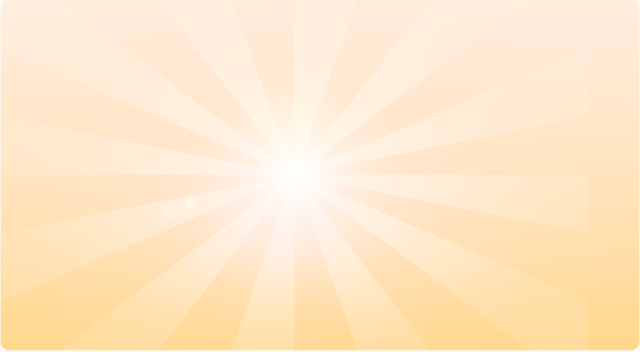
Write a WebGL 2 fragment shader that draws this background.

```glsl
#version 300 es
precision highp float;
// Warm sunburst: pale rays around a white glow on a peach-to-gold gradient, in a rounded card.
uniform vec2 u_resolution;
out vec4 fragColor;

// Gaussian falloff with separate horizontal and vertical radii
float glow(vec2 p, vec2 radius) {
  vec2 q = p / radius;
  return exp(-dot(q, q));
}

float roundedBox(vec2 p, vec2 halfSize, float radius) {
  vec2 q = abs(p) - halfSize + radius;
  return length(max(q, 0.0)) + min(max(q.x, q.y), 0.0) - radius;
}

// Twelve light sectors, evenly spaced in a vertically squashed space
float sunRays(vec2 p, float pixel) {
  vec2 q = vec2(p.x, p.y / 0.745);
  float edge = sin(12.0 * atan(-q.y, q.x)) * length(q) / 12.0;
  return smoothstep(-pixel, pixel, edge);
}

float softDisc(vec2 p, float radius, float blur) {
  return 1.0 - smoothstep(radius - blur, radius + blur, length(p));
}

void main() {
  float pixel = 1.0 / u_resolution.y;
  vec2 uv = gl_FragCoord.xy / u_resolution;
  float aspect = u_resolution.x * pixel;
  vec2 p = (uv - vec2(0.46, 0.503)) * vec2(aspect, 1.0);

  // Vertical gradient: gold, apricot, peach
  vec3 color = mix(vec3(1.0, 0.84, 0.54), vec3(1.0, 0.89, 0.73), smoothstep(-0.1, 0.58, uv.y));
  color = mix(color, vec3(1.0, 0.925, 0.855), smoothstep(0.4, 1.0, uv.y));

  // Wide peach halo
  color = mix(color, vec3(1.0, 0.902, 0.815), 0.9 * glow(p, vec2(0.62, 0.34)));

  // Rays, fading outward and ending at the sides
  float reach = length(p / vec2(0.86, 0.62));
  float strength = 0.13 + 0.29 * (1.0 - smoothstep(0.25, 1.0, reach));
  strength *= 1.0 - smoothstep(0.828, 0.838, abs(p.x));
  color = mix(color, vec3(1.0, 0.985, 0.96), strength * sunRays(p, pixel));

  // Rosy tint below, lemon tint above, then the white core
  color = mix(color, vec3(1.0, 0.94, 0.94), 0.55 * glow(p + vec2(0.03, 0.13), vec2(0.2, 0.17)));
  color = mix(color, vec3(1.0, 0.98, 0.88), 0.5 * glow(p - vec2(0.0, 0.13), vec2(0.12, 0.1)));
  color = mix(color, vec3(1.0), 0.5 * glow(p, vec2(0.21, 0.19)));
  color = mix(color, vec3(1.0, 1.0, 0.99), 0.9 * glow(p, vec2(0.085, 0.08)));

  // Two small lens spots
  color = mix(color, vec3(1.0, 0.98, 0.93), 0.65 * softDisc(p - vec2(-0.296, -0.079), 0.014, 0.004));
  color = mix(color, vec3(1.0, 0.95, 0.89), 0.5 * softDisc(p - vec2(-0.348, -0.102), 0.022, 0.009));

  // White surround with rounded corners
  vec2 cardPoint = (uv - vec2(0.5, 0.5025)) * vec2(aspect, 1.0);
  float card = roundedBox(cardPoint, vec2(0.5 * aspect - 0.002, 0.4975), 0.024);
  color = mix(color, vec3(0.99, 0.98, 0.97), smoothstep(-pixel, pixel, card));
  fragColor = vec4(color, 1.0);
}
```
